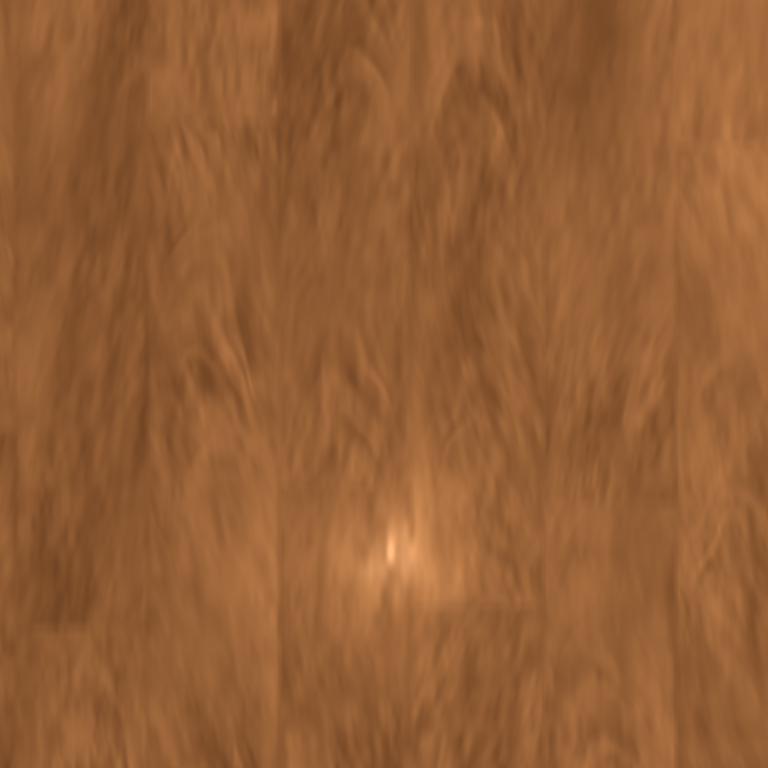
Give the GLSL for this texture, as a WebGL 2 fragment shader.

```glsl
#version 300 es
precision highp float;

uniform vec2 u_resolution;
out vec4 fragColor;

// Palette
const vec3 DARK_WOOD = vec3(0.52, 0.325, 0.178);
const vec3 LIGHT_WOOD = vec3(0.74, 0.49, 0.29);
const vec3 SHEEN_TINT = vec3(0.06, 0.07, 0.08);

// Plank layout, in canvas units
const float PLANK_WIDTH = 0.172;
const float PLANK_LENGTH = 0.85;
const float FIRST_SEAM = 0.02;
const float SEAM_SOFTNESS = 0.005;
const float END_SOFTNESS = 0.012;
const float SEAM_DEPTH = 0.16;

// Tone: 0 is dark wood, 1 is light wood
const float BASE_TONE = 0.19;
const float PLANK_VARIATION = 0.24;
const float BLOTCH_CONTRAST = 0.5;
const float STREAK_CONTRAST = 0.36;
const float FIBRE_CONTRAST = 0.42;
const float PORE_CONTRAST = 0.2;
const float ARCH_CONTRAST = 0.55;

// Reflected light
const vec2 GLOW_CENTER = vec2(0.508, 0.277);
const float SIDE_LIGHT = 0.52;

float hash(vec2 p) {
    return fract(sin(dot(p, vec2(12.9898, 78.233))) * 43758.5453);
}

float noise(vec2 p) {
    vec2 cell = floor(p);
    vec2 f = fract(p);
    f = f * f * (3.0 - 2.0 * f);
    float low = mix(hash(cell), hash(cell + vec2(1.0, 0.0)), f.x);
    float high = mix(hash(cell + vec2(0.0, 1.0)), hash(cell + vec2(1.0, 1.0)), f.x);
    return mix(low, high, f.y);
}

float signedNoise(vec2 p) {
    return noise(p) - 0.5;
}

float falloff(float dist, float radius) {
    float r = dist / radius;
    return exp(-r * r);
}

// Nested arches of a flat-sawn board
float archGrain(vec2 uv, float across, vec2 seed) {
    float x = across + 0.3 * signedNoise(vec2(uv.y * 4.0, 3.0) + seed);
    float warp = 0.05 * signedNoise(uv * vec2(24.0, 14.0) + seed);
    warp += 0.02 * signedNoise(uv * vec2(70.0, 30.0) + seed);
    float level = (uv.y + 0.9 * x * x + warp) * 38.0;
    float rings = signedNoise(vec2(level, x * 3.0) + seed);
    float patches = smoothstep(0.2, 0.7, noise(uv * vec2(7.0, 5.0) + seed));
    return rings * patches * (1.0 - smoothstep(0.2, 0.5, abs(across)));
}

// Tone of one board, with its own grain direction
float boardTone(vec2 uv, vec2 id) {
    vec2 seed = 37.0 * vec2(hash(id), hash(id + 5.3));
    float across = (uv.x - FIRST_SEAM) / PLANK_WIDTH - id.x - 0.5;
    float lean = 0.36 * (hash(id + 9.1) - 0.5);
    float bend = 0.035 * signedNoise(uv * vec2(5.0, 4.0) + seed);
    vec2 grain = vec2(uv.x + lean * uv.y + bend, uv.y);

    float tone = BASE_TONE + PLANK_VARIATION * (hash(id + 2.7) - 0.5);
    tone += BLOTCH_CONTRAST * signedNoise(grain * vec2(11.0, 4.0) + seed);
    tone += STREAK_CONTRAST * signedNoise(grain * vec2(46.0, 9.0) + seed);
    float roughness = 0.4 + noise(uv * vec2(8.0, 6.0) + seed);
    float fibres = FIBRE_CONTRAST * signedNoise(grain * vec2(105.0, 26.0) + seed);
    fibres += PORE_CONTRAST * signedNoise(grain * vec2(180.0, 50.0) + seed);
    tone += roughness * fibres;

    float arched = 1.0 - step(1.5, mod(id.x + 2.0 * id.y, 4.0));
    return tone + arched * ARCH_CONTRAST * archGrain(uv, across, seed);
}

// Share of the neighbour near a seam
float seamBlend(float dist, float softness) {
    return 0.5 - 0.5 * smoothstep(0.0, softness, dist);
}

// Boards laid end to end, staggered by column
float columnTone(vec2 uv, float column) {
    float y = uv.y / PLANK_LENGTH + hash(vec2(column, 4.0));
    float row = floor(y);
    float f = y - row;
    float neighbour = row + (f < 0.5 ? -1.0 : 1.0);
    float blend = seamBlend(min(f, 1.0 - f) * PLANK_LENGTH, END_SOFTNESS);
    return mix(boardTone(uv, vec2(column, row)), boardTone(uv, vec2(column, neighbour)), blend);
}

void main() {
    vec2 uv = gl_FragCoord.xy / u_resolution;

    // Side-by-side planks with soft, broken seams
    float x = (uv.x - FIRST_SEAM) / PLANK_WIDTH;
    float column = floor(x);
    float f = x - column;
    float neighbour = column + (f < 0.5 ? -1.0 : 1.0);
    float sideDistance = min(f, 1.0 - f) * PLANK_WIDTH;
    float blend = seamBlend(sideDistance, SEAM_SOFTNESS);
    float tone = mix(columnTone(uv, column), columnTone(uv, neighbour), blend);
    float seamWear = noise(vec2(floor(x + 0.5) * 7.0, uv.y * 6.0));
    tone -= SEAM_DEPTH * seamWear * falloff(sideDistance, SEAM_SOFTNESS);

    // Window light on the right and a lamp glow broken up by the fibres
    tone += SIDE_LIGHT * smoothstep(0.74, 0.98, uv.x) * smoothstep(0.0, 0.85, uv.y);
    float glowDistance = length(uv - GLOW_CENTER);
    float sparkle = noise(uv * vec2(110.0, 32.0));
    float hot = falloff(glowDistance, 0.035) * (0.3 + 1.1 * sparkle);
    tone += 0.42 * falloff(glowDistance, 0.2);
    tone += falloff(glowDistance, 0.09) * (0.25 + 0.5 * sparkle);
    tone += 0.6 * hot;

    vec3 color = mix(DARK_WOOD, LIGHT_WOOD, tone) + SHEEN_TINT * hot;
    fragColor = vec4(color, 1.0);
}
```
